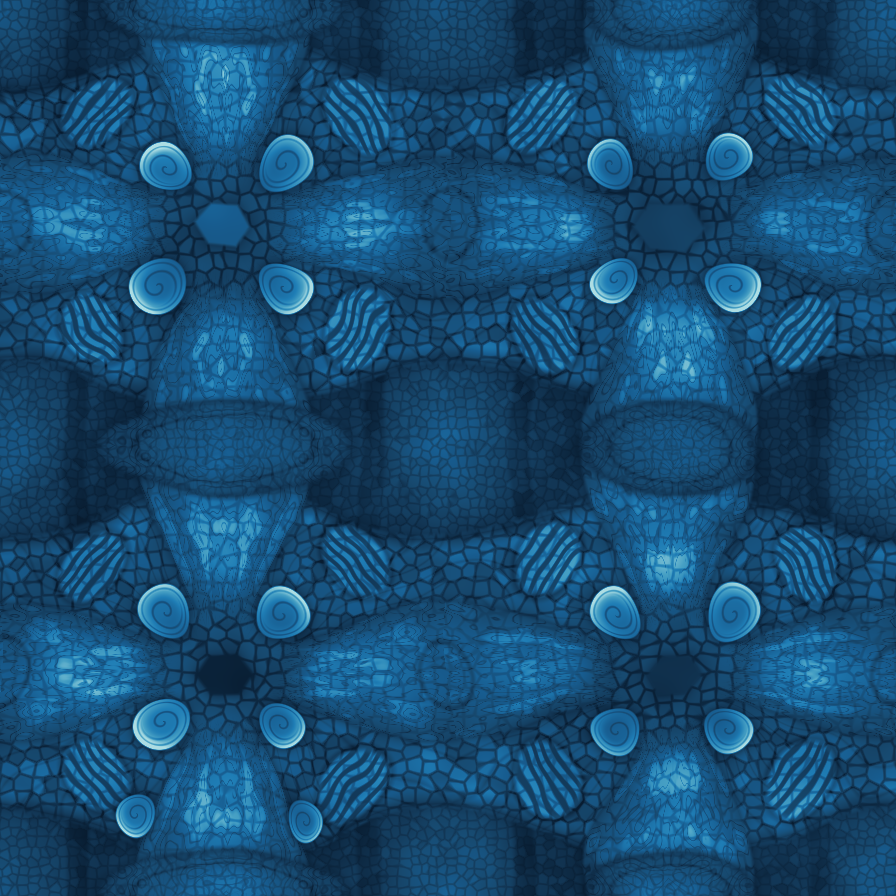
This pattern is drawn by a WebGL 2 fragment shader. Its source:

```glsl
#version 300 es
precision highp float;
// Two by two blue mosaic flowers with engraved arms, pearly knobs and scaled recesses.
uniform vec2 u_resolution;
out vec4 fragColor;

const vec2 REPEATS = vec2(2.);
const float WEB_SCALE = 60.;    // stones across the canvas
const float FINE_SCALE = 92.;   // scales in the recesses
const float GROUT = .1;         // line width relative to a stone
const float WARP = .022;        // hand-drawn wobble
const float WEAR = .13;         // uneven brightness
const vec2 KNOB = vec2(.13), LOWER_KNOB = vec2(.19, .33);
const vec2 WINDOW = vec2(.29, .245);
const vec3 BLUES[7] = vec3[7](
  vec3(.03, .11, .19), vec3(.07, .21, .33), vec3(.09, .29, .44), vec3(.09, .36, .56),
  vec3(.12, .49, .71), vec3(.28, .63, .77), vec3(.68, .87, .89));

vec2 hash2(vec2 p) {
  vec3 q = fract(p.xyx * vec3(.1031, .103, .0973));
  q += dot(q, q.yzx + 33.33);
  return fract((q.xx + q.yz) * q.zy);
}

float slope(vec2 cell, vec2 d) { return dot(hash2(cell) * 2. - 1., d); }

float noise(vec2 p) {
  vec2 i = floor(p), f = fract(p), u = f * f * (3. - 2. * f), e = vec2(1, 0);
  return 1.4 * mix(mix(slope(i, f), slope(i + e, f - e), u.x),
                   mix(slope(i + e.yx, f - e.yx), slope(i + 1., f - 1.), u.x), u.y);
}

// Voronoi stones: x is zero in the grout, y a random tone.
vec2 mosaic(vec2 p, float pixel) {
  vec2 i = floor(p), f = fract(p);
  float near = 9., second = 9., tone = 0.;
  for (int y = -1; y <= 1; y++)
    for (int x = -1; x <= 1; x++) {
      vec2 g = vec2(x, y), h = hash2(i + g + 17.);
      float d = length(g + .12 + .76 * h - f);
      if (d < near) { second = near; near = d; tone = h.x; }
      else second = min(second, d);
    }
  float edge = .5 * (second - near);
  return vec2(smoothstep(GROUT * .4 - pixel * .3, GROUT + pixel * .7, edge), tone);
}

float fill(float d, float soft) { return 1. - smoothstep(-soft, soft, d); }
float stroke(float d, float width, float soft) { return fill(abs(d) - width, soft); }
float bands(float v, float width) { return stroke(fract(v) - .5, width, .09); }
float shadow(float d, float amount) { return 1. - amount * exp(-abs(d) / .012); }

// Lays an engraved arm with shaded sides over the light.
float addArm(float light, float along, float across, float spread, float seed, float relief) {
  float width = .06 + spread * smoothstep(.08, .44, along), t = across / width;
  float flow = noise(vec2(t * 4. + seed, along * 11.)) + .5 * noise(vec2(t * 9., along * 23. + seed));
  float swell = smoothstep(.1, .25, along) * (1. - .55 * smoothstep(.32, .5, along));
  float body = .28 + swell * (.38 * (1. - t * t) + .18 * smoothstep(.05, .4, flow)) - .2 * bands(flow * 3., .07);
  float reach = smoothstep(.08, .14, along), d = across - width;
  return mix(light * shadow(d, .5 * reach), body * relief, fill(d, .006) * reach);
}

vec3 blueRamp(float light) {
  float v = clamp(light, 0., .999) * 6.;
  int i = int(v);
  return mix(BLUES[i], BLUES[i + 1], fract(v));
}

void main() {
  vec2 uv = gl_FragCoord.xy / u_resolution;
  float px = 1. / min(u_resolution.x, u_resolution.y), soft = px * REPEATS.x;
  vec2 s = uv * REPEATS + WARP * vec2(noise(uv * 9.), noise(uv * 9. + 40.));
  vec2 id = mod(floor(s), REPEATS), p = fract(s) - .5, q = abs(p), c = .5 - q;
  vec2 corner = id * 2. + step(0., p);
  vec2 web = mosaic(uv * WEB_SCALE, px * WEB_SCALE);
  vec2 fine = mosaic(uv * FINE_SCALE, px * FINE_SCALE);
  float r = length(p), seed = 7. * id.x + 13. * id.y + 3.;

  // Mosaic ground with radiating threads
  float light = (.43 + .28 * (web.y - .5)) * mix(.42, 1., web.x);
  light -= .12 * bands(atan(q.y, q.x) * 9. + 1.6 * noise(s * 6.), .05);

  // Striped leaf windows on the diagonals
  vec2 w = mat2(.8, -.6, .6, .8) * (q - WINDOW - .025 * (hash2(corner) - .5));
  float leaf = length(w / vec2(.065, .085)) - 1.;
  float stripes = bands(w.x * 42. + 40. * w.y * w.y + .7 * noise(s * 14.), .27);
  light = mix(light, .24 + .46 * stripes * mix(.6, 1., web.x), fill(leaf, .12));
  light -= .16 * stroke(leaf - .12, .06, .1);

  // Draped rim and scaled recess
  float rim = q.y - .355 - .06 * cos(q.x * 6.2832) - .012 * noise(s * 5.);
  vec2 m = c / vec2(.15, .19);
  float panel = .12 + .33 * exp(-dot(m, m)) + .09 * (fine.y - .5) - .09 * stroke(c.x - .17, .025, .008);
  light = mix(light, panel * mix(.6, 1., fine.x), smoothstep(0., .015, rim));
  light *= shadow(rim, .65);
  light += .07 * stroke(rim + .035, .01, .012) * web.x;

  // Four engraved arms
  float relief = mix(.78, 1., web.x);
  light = addArm(light, q.x, q.y, .09, seed, relief);
  light = addArm(light, q.y, q.x, .13, seed + 31., relief);

  // Bowls and ringed eyes where arms meet
  float bowl = length(vec2(q.x / mix(.28, .19, id.x), c.y / .105)) - 1.;
  float curls = bands(3. * noise(vec2(q.x * 20., c.y * 26. + id.x * 9.)), .12);
  float dish = .31 + .27 * exp(-18. * q.x * q.x) * (1. - smoothstep(-.8, 0., bowl)) - .14 * curls;
  light = mix(light, dish * mix(.7, 1., fine.x), .85 * fill(bowl, .06));
  light *= 1. - .45 * stroke(bowl, .05, .08);
  light -= .12 * stroke(bowl + .28, .025, .03);
  light -= .17 * stroke(length(vec2(c.x * 1.25, q.y)) - .075, .006, .006);

  // Dark pebbled throat and faceted opening
  float throat = 1. - smoothstep(.09, .19, r + .02 * noise(s * 17.));
  light = mix(light, (.24 + .9 * r + .14 * (web.y - .5)) * mix(.25, 1., web.x), throat);
  float wide = q.x / mix(1., 1.35, id.x * id.y);
  float hole = max(q.y, wide * .8 + q.y * .5) - .048;
  float depth = mix(mix(.03, .14, id.x), mix(.48, .26, id.x), id.y);
  light = mix(light * shadow(hole, .5), depth, fill(hole, soft + .003));

  // Pearly knobs with scrolls; one flower has a lower pair
  bool lower = id.x + id.y < .5 && p.y < -.24;
  vec2 vary = hash2(corner + 5.);
  vec2 k = q - (lower ? LOWER_KNOB : KNOB) - .014 * (vary - .5);
  float size = (lower ? .043 : .056) + .01 * vary.x;
  vec2 n = vec2(k.x + k.y, k.x - k.y) * .7071 / size;
  n.y *= 1.12 - .22 * n.x;
  float bulge = length(n), knob = (bulge - 1.) * size;
  float pearl = .58 + .36 * smoothstep(.35, .95, bulge) * (.55 + .45 * n.x) + .08 * n.x;
  float scroll = bands(bulge * 2.1 - atan(n.y, n.x) / 6.2832 + vary.y, .07);
  pearl -= .24 * scroll * (1. - smoothstep(.6, .78, bulge)) + .22 * stroke(bulge - .84, .025, .04);
  light = mix(light * shadow(max(knob, 0.), .65), pearl, fill(knob, soft));

  float wear = WEAR * (noise(uv * 7.) + .6 * noise(uv * 23.));
  fragColor = vec4(blueRamp(light + wear * (.4 + light)), 1.);
}
```
